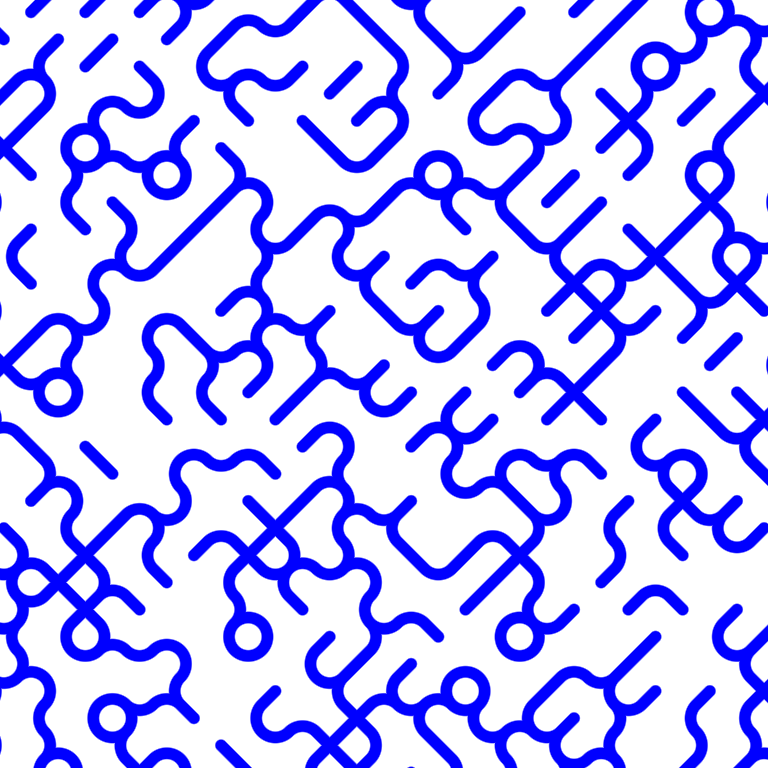
A WebGL 1 fragment shader for this pattern:

```glsl
precision highp float;

uniform vec2 u_resolution;

const float TILES_ACROSS = 20.0;
const float HALF_WIDTH = 0.152;    // stroke half width, in tiles
const float OPEN_CHANCE = 0.5;     // share of tile edges crossed by a path
const vec2 GRID_OFFSET = vec2(40.154);
const vec3 PAPER = vec3(1.0);
const vec3 INK = vec3(0.0, 0.0, 1.0);

float hash(vec2 p) {
  return fract(sin(dot(p, vec2(127.1, 311.7))) * 43758.545);
}

// Both tiles beside an edge derive the same key, so their paths meet.
float edgeOpen(vec2 cell, vec2 dir) {
  return step(hash(2.0 * cell + dir), OPEN_CHANCE);
}

vec2 quarterTurn(vec2 v) {
  return vec2(-v.y, v.x);
}

// Distance from the tile centre line running out to one edge.
float spokeDistance(vec2 p, vec2 dir) {
  return length(p - dir * clamp(dot(p, dir), 0.0, 0.5));
}

// Distance from the quarter circle joining two neighbouring edges.
float bendDistance(vec2 p, vec2 dirA, vec2 dirB) {
  return abs(length(p - 0.5 * (dirA + dirB)) - 0.5);
}

// Dead ends, straights and crossings use spokes; corners and forks use bends.
float pathDistance(vec2 p, vec2 cell) {
  float east = edgeOpen(cell, vec2(1.0, 0.0));
  float west = edgeOpen(cell, vec2(-1.0, 0.0));
  float north = edgeOpen(cell, vec2(0.0, 1.0));
  float south = edgeOpen(cell, vec2(0.0, -1.0));
  float openCount = east + west + north + south;
  bool symmetric = abs(east - west) + abs(north - south) < 0.5;
  bool straight = symmetric || openCount < 1.5;

  float dist = 1.0;
  vec2 dir = vec2(1.0, 0.0);
  for (int i = 0; i < 4; i++) {
    vec2 next = quarterTurn(dir);
    if (edgeOpen(cell, dir) > 0.5) {
      if (straight) {
        dist = min(dist, spokeDistance(p, dir));
      } else if (edgeOpen(cell, next) > 0.5) {
        dist = min(dist, bendDistance(p, dir, next));
      }
    }
    dir = next;
  }
  return dist;
}

void main() {
  float canvasSize = min(u_resolution.x, u_resolution.y);
  vec2 uv = (gl_FragCoord.xy - 0.5 * u_resolution) / canvasSize;

  // Tile grid turned by 45 degrees
  vec2 grid = vec2(uv.x + uv.y, uv.y - uv.x) * sqrt(0.5) * TILES_ACROSS + GRID_OFFSET;
  vec2 cell = floor(grid);
  float dist = pathDistance(grid - cell - 0.5, cell);

  // Stroke with an edge about one pixel soft
  float softness = 1.4 * TILES_ACROSS / canvasSize;
  float ink = clamp(0.5 - (dist - HALF_WIDTH) / softness, 0.0, 1.0);
  gl_FragColor = vec4(mix(PAPER, INK, ink), 1.0);
}
```
